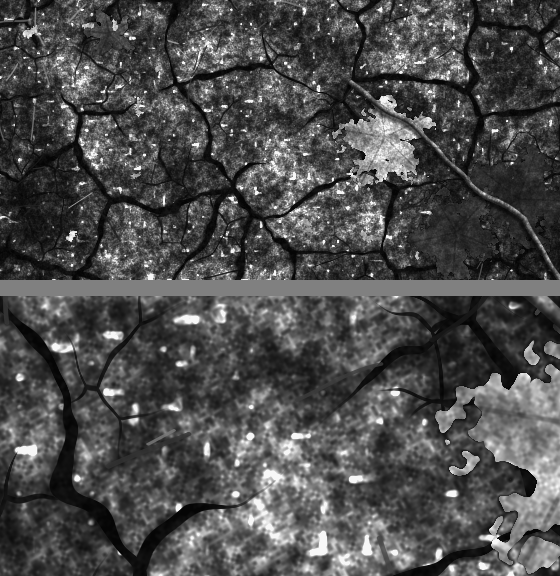
Top, the full canvas; bottom, a detail of the centre.
Reproduce this texture procedurally as a Shadertoy shader.

```glsl
const float SOIL_MID = 0.222;        // median brightness of the soil
const float SOIL_CONTRAST = 0.64;    // spread of the soil in log brightness
const float CRACK_SCALE = 3.1;       // dried plates per canvas height
const float CRACK_WIDTH = 0.0095;
const float HAIRLINE_SCALE = 7.5;
const float HAIRLINE_WIDTH = 0.0035;
const float CRACK_TONE = 0.045;
const float TWIG_WIDTH = 0.0095;
const int STRAWS = 60;
const int CHIPS = 16;
const vec2 LIGHT_CENTRE = vec2(0.93, 0.53);

// Leaves: centre, size, turn; then brightness and cover
const vec4 LEAVES[4] = vec4[4](
    vec4(1.85, 0.29, 0.21, 1.3), vec4(1.63, 0.17, 0.18, 0.4),
    vec4(0.39, 0.88, 0.085, 2.0), vec4(1.375, 0.51, 0.175, 2.05));
const vec2 LEAF_LOOK[4] = vec2[4](
    vec2(0.17, 0.75), vec2(0.23, 0.8), vec2(0.32, 0.7), vec2(0.66, 1.0));
const vec2 TWIG[5] = vec2[5](vec2(1.25, 0.70), vec2(1.49, 0.53),
    vec2(1.68, 0.34), vec2(1.875, 0.22), vec2(2.01, -0.02));

float hash(vec2 p) {
    vec3 q = fract(p.xyx * 0.1031);
    q += dot(q, q.yzx + 33.33);
    return fract((q.x + q.y) * q.z);
}

vec2 hash2(vec2 p) { return vec2(hash(p), hash(p + 57.3)); }

float noise(vec2 p) {
    vec2 i = floor(p), f = fract(p);
    f = f * f * (3.0 - 2.0 * f);
    return mix(mix(hash(i), hash(i + vec2(1, 0)), f.x),
               mix(hash(i + vec2(0, 1)), hash(i + 1.0), f.x), f.y);
}

mat2 rotation(float a) { return mat2(cos(a), sin(a), -sin(a), cos(a)); }

// Sum of equally strong noise octaves, centred on zero
float grain(vec2 p, float scale, int octaves) {
    float sum = 0.0;
    for (int i = 0; i < octaves; i++) {
        p = rotation(0.7) * p + 3.7;
        sum += noise(p * scale + 20.0) - 0.5;
        scale *= 2.4;
    }
    return sum;
}

vec2 warp(vec2 p, float scale, float amount) {
    return p + amount * (vec2(noise(p * scale + 9.0), noise(p * scale + 71.0)) - 0.5);
}

float segment(vec2 p, vec2 a, vec2 b) {
    vec2 ab = b - a;
    return length(p - a - ab * clamp(dot(p - a, ab) / dot(ab, ab), 0.0, 1.0));
}

// Distance to the nearest border between Voronoi plates
float plateBorder(vec2 p) {
    vec2 cell = floor(p), f = fract(p), nearest = vec2(0.0);
    float best = 8.0, border = 8.0;
    for (int k = 0; k < 9; k++) {
        vec2 g = vec2(k % 3 - 1, k / 3 - 1);
        vec2 r = g + hash2(cell + g + 31.0) - f;
        if (dot(r, r) < best) { best = dot(r, r); nearest = r; }
    }
    for (int k = 0; k < 25; k++) {
        vec2 g = vec2(k % 5 - 2, k / 5 - 2);
        vec2 r = g + hash2(cell + g + 31.0) - f, across = r - nearest;
        if (dot(across, across) > 1e-4)
            border = min(border, dot(0.5 * (nearest + r), normalize(across)));
    }
    return border;
}

float cover(float d) {
    float blur = 0.7 / iResolution.y;
    return 1.0 - smoothstep(-blur, blur, d);
}

// Lobed leaf: x is the distance to its outline, y to its nearest vein
vec2 leafShape(vec2 p, vec4 leaf) {
    vec2 q = rotation(leaf.w) * (p - leaf.xy);
    float a = atan(q.y, q.x), r = length(q);
    float radius = 0.5 + 0.4 * abs(cos(2.5 * a)) + 0.4 * grain(p, 14.0, 3);
    return vec2(r - leaf.z * radius, r * abs(sin(2.5 * a)) / 2.5);
}

float twigDistance(vec2 p) {
    float d = 8.0;
    for (int i = 0; i < 4; i++) d = min(d, segment(p, TWIG[i], TWIG[i + 1]));
    return d;
}

void mainImage(out vec4 fragColor, in vec2 fragCoord) {
    vec2 p = fragCoord / iResolution.y;
    vec2 bent = warp(warp(p, 7.0, 0.07), 28.0, 0.018);
    float fine = grain(p, 40.0, 3);

    // Soil: uneven light, grain, and relief lit from the upper left
    float light = 0.65 - 1.3 * length((p - LIGHT_CENTRE) * vec2(0.9, 0.8));
    float relief = noise(p * 48.0) - noise(p * 48.0 + vec2(-0.45, 0.45));
    float z = light + 1.4 * grain(p, 3.0, 6) + 0.8 * relief;
    z += 2.0 * smoothstep(0.8, 0.95, noise(p * 58.0 + 13.0));

    // Cracks with pale rims, wide in places and closed in others
    float border = plateBorder(bent * CRACK_SCALE) / CRACK_SCALE;
    float hairline = plateBorder(bent * HAIRLINE_SCALE + 5.0) / HAIRLINE_SCALE;
    float openness = smoothstep(0.15, 0.65, noise(p * 4.0 + 2.0));
    float width = CRACK_WIDTH * openness * (0.45 + noise(p * 22.0));
    float thin = HAIRLINE_WIDTH * smoothstep(0.5, 0.75, noise(p * 5.0 + 44.0));
    z += 0.35 * openness * exp(-border * 45.0);
    float tone = SOIL_MID * exp(SOIL_CONTRAST * z);
    tone *= 1.0 - 0.45 * openness * (1.0 - smoothstep(0.0, 0.012, border - width));
    float crack = max(cover(border - width) * smoothstep(0.0, 0.003, width),
                      0.85 * cover(hairline - thin) * smoothstep(0.0, 0.002, thin));
    tone = mix(tone, CRACK_TONE * (1.0 + fine), crack);

    // Straws, crowded towards the left
    for (int i = 0; i < STRAWS; i++) {
        vec2 seed = vec2(i, 3), h = hash2(seed), k = hash2(seed + 11.0);
        float angle = 6.283 * hash(seed + 23.0), shade = hash(seed + 37.0);
        vec2 start = vec2(1.9 * h.x * h.x, h.y);
        vec2 end = start + (0.03 + 0.12 * k.x) * vec2(cos(angle), sin(angle));
        float d = segment(warp(p, 9.0, 0.04), start, end);
        tone = mix(tone, 0.1 + 0.75 * shade * shade * shade, 0.8 * cover(d - 0.0015 - 0.002 * k.y));
    }

    // Leaves with veins, mottling and a dark outline
    for (int i = 0; i < 4; i++) {
        vec2 shape = leafShape(p, LEAVES[i]);
        float vein = 1.0 - smoothstep(0.001, 0.005, shape.y);
        float blade = LEAF_LOOK[i].x * exp(0.45 * fine + 0.5 * grain(p, 9.0, 2)) * (1.0 - 0.25 * vein);
        tone *= 1.0 - 0.5 * (1.0 - smoothstep(0.0, 0.014, shape.x));
        tone = mix(tone, blade, LEAF_LOOK[i].y * cover(shape.x));
    }

    // Pale chips of bark and stone
    for (int i = 0; i < CHIPS; i++) {
        vec2 seed = vec2(i, 91), h = hash2(seed) * vec2(2.0, 1.0);
        vec2 q = rotation(6.283 * hash(seed + 5.0)) * (p - h);
        float size = 0.007 + 0.012 * hash(seed + 17.0);
        float d = segment(q, vec2(-size, 0.0), vec2(size, 0.0)) - size * (0.65 + 0.7 * fine);
        tone = mix(tone, (0.5 + 0.4 * hash(seed + 29.0)) * (1.0 + 0.3 * fine), cover(d));
    }

    // Twig, lit on its upper side, over its own shadow
    vec2 crooked = warp(p, 11.0, 0.025);
    float twig = twigDistance(crooked);
    float lit = 1.0 - smoothstep(0.0, 0.013, twigDistance(crooked - vec2(0.003, 0.005)));
    tone *= 1.0 - 0.6 * (1.0 - smoothstep(0.005, 0.02, twigDistance(crooked + vec2(0.006, 0.01))));
    tone = mix(tone, (0.14 + 0.4 * lit) * exp(0.5 * fine), cover(twig - TWIG_WIDTH));

    fragColor = vec4(vec3(clamp(tone, 0.02, 0.97)), 1.0);
}
```
